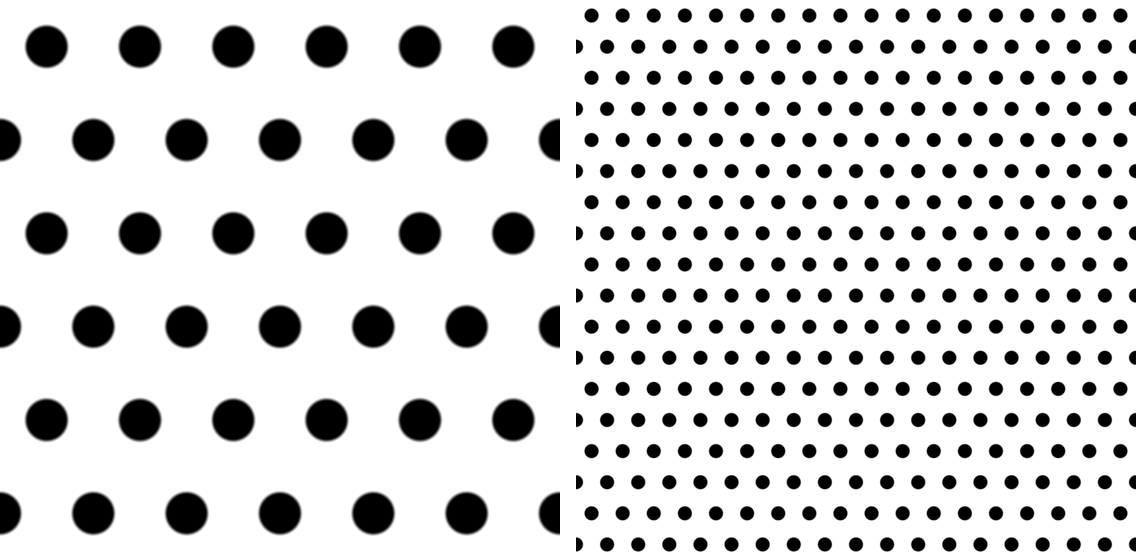
Left: one tile. Right: repeated 3 by 3.
A three.js fragment shader for this pattern:

```glsl
varying vec2 vUv;

const vec2 REPEATS = vec2(6.0, 6.0);   // dots across, rows up (even, so it tiles)
const float ROW_SHIFT = 0.5;           // sideways shift of alternate rows, in cells
const float CORE_RADIUS = 0.2;         // solid part of a dot, in cells
const float RIM_RADIUS = 0.25;         // where the soft edge ends, in cells
const vec3 DOT_COLOR = vec3(0.0);
const vec3 GROUND_COLOR = vec3(1.0);

// Position relative to the centre of the nearest cell in a staggered grid
vec2 staggeredCell(vec2 uv) {
  vec2 grid = uv * REPEATS;
  float evenRow = 1.0 - mod(floor(grid.y), 2.0);
  grid.x += ROW_SHIFT * evenRow;
  return fract(grid) - 0.5;
}

// 1 inside the dot, fading to 0 across its soft rim
float softDot(vec2 p) {
  return 1.0 - smoothstep(CORE_RADIUS, RIM_RADIUS, length(p));
}

void main() {
  float dotMask = softDot(staggeredCell(vUv));
  gl_FragColor = vec4(mix(GROUND_COLOR, DOT_COLOR, dotMask), 1.0);
}
```
